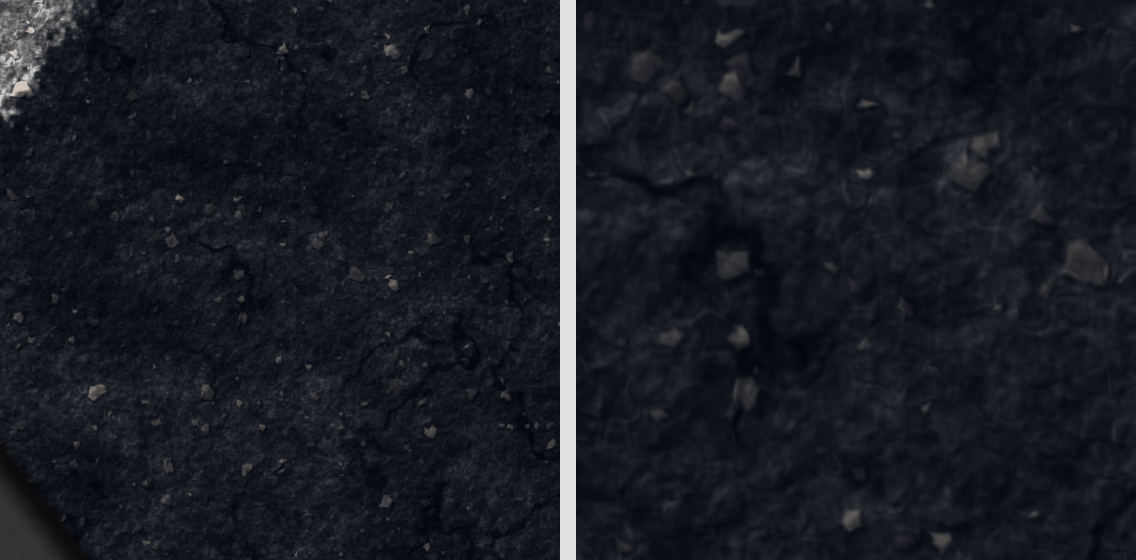
Left, the full canvas; right, a detail of the centre.
Give the GLSL for this texture, as a WebGL 2 fragment shader.

```glsl
#version 300 es
precision highp float;
// Dark blue-black rough stone with chipped flakes, pale grit and crevices.
// Noise and cell heights are lit from the upper left; the top left corner
// catches bright light and the slab ends at a grey backdrop at lower left.

uniform vec2 u_resolution;
out vec4 fragColor;

const vec2 LIGHT_DIR = vec2(-0.6, 0.8);

float hash(vec2 p) {
  vec3 q = fract(vec3(p.xyx) * 0.1031);
  q += dot(q, q.yzx + 33.33);
  return fract((q.x + q.y) * q.z);
}

vec2 hash2(vec2 p) {
  return vec2(hash(p), hash(p + 57.3));
}

float noise(vec2 p) {
  vec2 i = floor(p), f = fract(p);
  f = f * f * (3.0 - 2.0 * f);
  float low = mix(hash(i), hash(i + vec2(1, 0)), f.x);
  float high = mix(hash(i + vec2(0, 1)), hash(i + vec2(1, 1)), f.x);
  return mix(low, high, f.y);
}

float fbm(vec2 p, int octaves) {
  float sum = 0.0, amp = 0.5, total = 0.0;
  for (int i = 0; i < octaves; i++) {
    sum += amp * noise(p);
    total += amp;
    amp *= 0.55;
    p = mat2(0.8, 0.6, -0.6, 0.8) * p * 2.0 + 17.0;
  }
  return sum / total;
}

// Random tone per cell, fading to zero at the cell borders.
float flakes(vec2 p) {
  vec2 cell = floor(p);
  float near = 9.0, second = 9.0, tone = 0.0;
  for (int y = -1; y <= 1; y++) {
    for (int x = -1; x <= 1; x++) {
      vec2 id = cell + vec2(x, y);
      float d = length(id + hash2(id) - p);
      if (d < near) {
        second = near;
        near = d;
        tone = hash(id + 9.7);
      } else {
        second = min(second, d);
      }
    }
  }
  return (tone - 0.5) * smoothstep(0.0, 0.22, second - near);
}

float height(vec2 p) {
  return fbm(p * 42.0, 4) + 0.22 * flakes(p * 55.0);
}

// Signed distance to an irregular five-sided stone.
float chip(vec2 q, float radius, float seed) {
  float d = -1.0;
  for (int i = 0; i < 5; i++) {
    float k = float(i);
    float angle = 1.2566 * (k + 0.7 * hash(vec2(seed * 91.0, k)));
    float reach = radius * mix(0.5, 1.0, hash(vec2(k, seed * 73.0)));
    d = max(d, dot(q, vec2(cos(angle), sin(angle))) - reach);
  }
  return d;
}

// One layer of scattered grit: x = coverage, y = brightness, z = cast shadow.
vec3 grit(vec2 p, float scale, float share) {
  vec2 id = floor(p * scale);
  vec2 rnd = hash2(id + scale);
  float seed = hash(id + scale * 3.1);
  vec2 q = fract(p * scale) - mix(vec2(0.35), vec2(0.65), rnd);
  float radius = mix(0.12, 0.27, rnd.y * rnd.x + 0.3 * seed);
  float present = step(hash(id + 41.0), share);
  float soft = 0.0022 * scale;
  float cover = 1.0 - smoothstep(-soft, soft, chip(q, radius, seed));
  float shade = 1.0 - smoothstep(-soft, soft * 2.0, chip(q + LIGHT_DIR * 0.07, radius, seed));
  float bright = mix(0.13, 0.34, seed * seed) * (1.0 + 0.9 * dot(q, LIGHT_DIR) / radius * 0.4);
  return present * vec3(cover * mix(0.5, 0.95, rnd.x), bright, shade * (1.0 - cover));
}

// Thin dark crevices, broken up by a coarse mask.
float crevice(vec2 p) {
  float ridge = abs(fbm(p * 3.5 + 4.0, 5) - 0.5);
  float mask = smoothstep(0.48, 0.68, noise(p * 6.0 + 31.0));
  return mask * (1.0 - smoothstep(0.003, 0.022, ridge));
}

// Dark values lean blue, bright ones turn neutral.
vec3 stoneColour(float value) {
  return value + vec3(-0.014, 0.0, 0.031) * (1.0 - smoothstep(0.1, 0.42, value));
}

void main() {
  vec2 p = gl_FragCoord.xy / u_resolution;
  vec2 wobble = vec2(noise(p * 90.0), noise(p * 90.0 + 50.0)) - 0.5;
  vec2 w = p + 0.007 * wobble;

  // Stone surface: broad patches, lit relief, flakes and fine grain.
  float relief = height(w) - height(w + LIGHT_DIR * 0.004);
  float tone = 1.3 * (fbm(p * 7.0, 4) - 0.5) + 2.3 * relief;
  tone += 0.55 * flakes(w * 38.0 + 8.0) + 0.8 * (fbm(p * 150.0, 2) - 0.5);
  tone -= 0.8 * crevice(w);
  float value = 0.083 * exp(tone);

  // Pale grit in three sizes.
  float warmth = 0.0;
  for (int i = 0; i < 3; i++) {
    float scale = 15.0 * pow(1.8, float(i));
    vec3 g = grit(w + 0.37 * float(i), scale, 0.2 - 0.03 * float(i));
    value *= 1.0 - 0.45 * g.z;
    value = mix(value, g.y * exp(0.6 * tone), g.x);
    warmth = max(warmth, g.x);
  }

  // Bright light across the upper left corner.
  float beam = 1.0 - p.x / 0.15 - (1.0 - p.y) / 0.215 + 0.5 * wobble.x;
  float lit = smoothstep(-0.18, 0.25, beam);
  value = min(value * (1.0 + 3.9 * lit), 0.78);
  vec3 colour = stoneColour(value) * mix(vec3(1.0), vec3(1.06, 0.99, 0.93), warmth);

  // Slab edge and the smooth backdrop beyond it.
  float outside = 0.124 * (1.0 - p.x / 0.156 - p.y / 0.206) + 0.003 * wobble.y;
  colour *= 1.0 - 0.45 * smoothstep(-0.025, 0.0, outside);
  float glow = mix(0.045, 0.2, smoothstep(0.006, 0.06, outside));
  vec3 backdrop = glow * vec3(1.02, 1.0, 0.99) + 0.012 * (fbm(p * 60.0, 3) - 0.5);
  colour = mix(colour, backdrop, smoothstep(-0.002, 0.002, outside));

  fragColor = vec4(max(colour, 0.0), 1.0);
}
```
